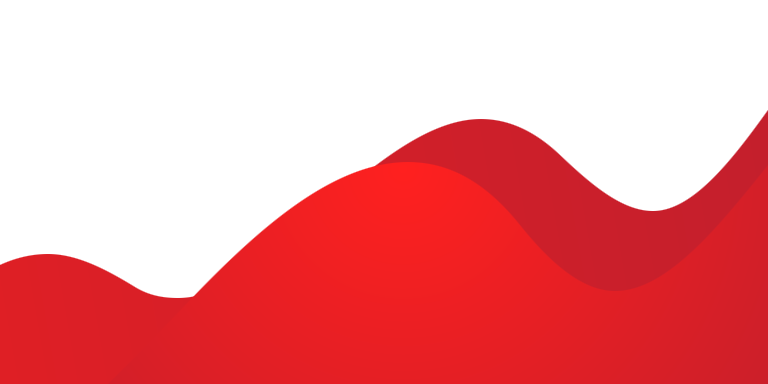
Give the GLSL for this background, as a Shadertoy shader.

```glsl
const int KNOTS = 6;

// Each knot holds position x, height y and slope z.
const vec3 LEFT_RIDGE[KNOTS] = vec3[KNOTS](
    vec3(-0.35, 0.224, 0.0), vec3(0.0, 0.310, 0.46), vec3(0.125, 0.3385, 0.0),
    vec3(0.3516, 0.2526, -0.61), vec3(0.4635, 0.224, 0.0), vec3(0.60, 0.224, 0.0));
const vec3 RIGHT_RIDGE[KNOTS] = vec3[KNOTS](
    vec3(0.4635, 0.224, 0.0), vec3(0.9766, 0.5677, 0.75), vec3(1.2526, 0.690, 0.0),
    vec3(1.4583, 0.5964, -0.95), vec3(1.7005, 0.4505, 0.0), vec3(2.0, 0.7135, 1.4));
const vec3 FRONT_RIDGE[KNOTS] = vec3[KNOTS](
    vec3(0.26, -0.02, 0.95), vec3(0.5026, 0.2266, 1.04), vec3(1.0625, 0.578, 0.0),
    vec3(1.3542, 0.4141, -1.25), vec3(1.6016, 0.2422, 0.0), vec3(2.0, 0.5703, 1.25));

const vec3 WHITE = vec3(1.0);
const vec3 BRIGHT_RED = vec3(1.0, 0.125, 0.122);
const vec3 DEEP_RED = vec3(0.79, 0.12, 0.165);
const vec3 WARM_RED = vec3(0.875, 0.12, 0.145);
const vec3 DARK_RED = vec3(0.765, 0.12, 0.175);

// Cubic Hermite span, held level beyond its ends
float hermite(float x, vec3 a, vec3 b) {
    float span = b.x - a.x;
    float t = clamp((x - a.x) / span, 0.0, 1.0);
    float s = 1.0 - t;
    return mix(a.y, b.y, t * t * (3.0 - 2.0 * t))
         + span * t * s * (a.z * s - b.z * t);
}

float ridgeHeight(float x, vec3 knots[KNOTS]) {
    float height = hermite(x, knots[0], knots[1]);
    for (int i = 1; i < KNOTS - 1; i++) {
        if (x > knots[i].x) height = hermite(x, knots[i], knots[i + 1]);
    }
    return height;
}

// Antialiased coverage below a ridge
float coverage(float depth) {
    return clamp(0.5 + depth / max(fwidth(depth), 1e-5), 0.0, 1.0);
}

vec3 radialShade(vec2 p, vec2 center, float radius, vec3 inner, vec3 outer) {
    return mix(inner, outer, clamp(length(p - center) / radius, 0.0, 1.0));
}

vec3 linearShade(vec2 p, vec2 direction, vec3 start, vec3 end) {
    return mix(start, end, clamp(dot(p, direction), 0.0, 1.0));
}

void mainImage(out vec4 fragColor, in vec2 fragCoord) {
    vec2 p = fragCoord / iResolution.y;
    p.x *= 2.0 * iResolution.y / iResolution.x;

    // Back wave, darkening to the right
    float backHeight = max(ridgeHeight(p.x, LEFT_RIDGE), ridgeHeight(p.x, RIGHT_RIDGE));
    vec3 backColor = linearShade(p, vec2(0.46, 0.08), WARM_RED, DARK_RED);
    vec3 color = mix(WHITE, backColor, coverage(backHeight - p.y));

    // Front wave, lit around its crest
    float frontHeight = ridgeHeight(p.x, FRONT_RIDGE);
    vec3 frontColor = radialShade(p, vec2(1.05, 0.56), 1.15, BRIGHT_RED, DEEP_RED);
    color = mix(color, frontColor, coverage(frontHeight - p.y));

    fragColor = vec4(color, 1.0);
}
```
